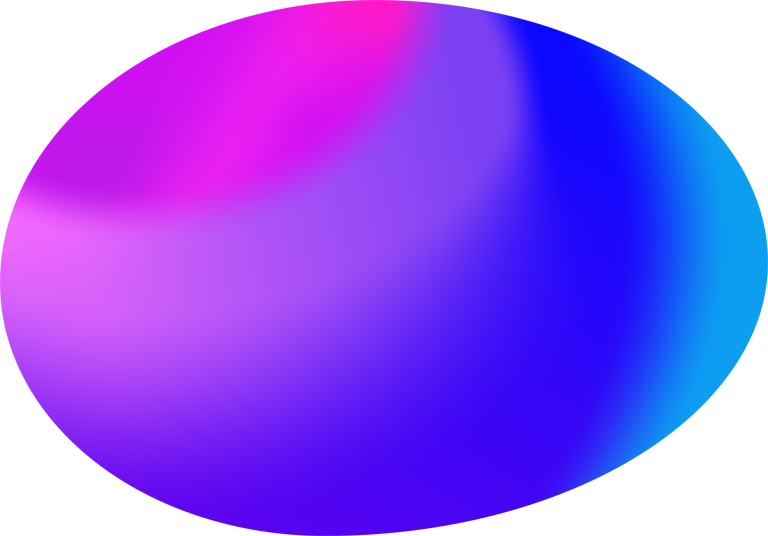
Write a WebGL 1 fragment shader that draws this background.

```glsl
precision highp float;
// A glossy egg on white, filled with a soft multicolour gradient.
// Layers from back to front: blue base, cyan rim, lilac bloom, pink glow and
// a magenta cap, all cut by an outline of four joined quarter ellipses.

uniform vec2 u_resolution;

// Outline: positions of the extreme points, as fractions of the canvas
const float TOP_X = 0.488;
const float BOTTOM_X = 0.423;
const float LEFT_Y = 0.472;
const float RIGHT_Y = 0.511;

const vec3 PAPER = vec3(1.0);
const vec3 BLUE = vec3(0.04, 0.03, 1.0);
const vec3 INDIGO = vec3(0.36, 0.01, 0.94);
const vec3 CYAN = vec3(0.05, 0.62, 0.95);
const vec3 LILAC = vec3(0.83, 0.38, 0.98);
const vec3 VIOLET = vec3(0.48, 0.25, 0.95);
const vec3 PINK = vec3(0.97, 0.41, 1.0);
const vec3 MAGENTA = vec3(0.82, 0.06, 0.95);
const vec3 ORCHID = vec3(0.73, 0.10, 0.91);
const vec3 ROSE = vec3(0.93, 0.13, 0.95);
const vec3 HOT_PINK = vec3(1.0, 0.10, 0.78);

// Lilac bloom: centre, radii, edge position, sharpest and added softness
const vec2 BLOOM_CENTER = vec2(0.195, 0.776);
const vec2 BLOOM_RADII = vec2(0.501, 0.56);
const float BLOOM_EDGE = 0.98;
const float BLOOM_SHARP = 0.06;
const float BLOOM_SPREAD = 0.34;

// Magenta cap
const vec2 CAP_CENTER = vec2(0.182, 1.037);
const vec2 CAP_RADII = vec2(0.371, 0.438);
const float CAP_SOFT = 0.13;

// Cyan rim: horizontal range and how far its ends curl inwards
const vec2 RIM_RANGE = vec2(0.80, 0.96);
const float RIM_BEND = 0.5;

float glow(vec2 p, vec2 center, vec2 radii) {
  vec2 d = (p - center) / radii;
  return exp(-dot(d, d));
}

// Approximate signed distance to the egg outline, in pixels
float eggDistance(vec2 p) {
  float cx = p.y > 0.5 * (LEFT_Y + RIGHT_Y) ? TOP_X : BOTTOM_X;
  float cy = p.x < cx ? LEFT_Y : RIGHT_Y;
  vec2 radii = vec2(p.x < cx ? cx : 1.0 - cx, p.y < cy ? cy : 1.0 - cy);
  vec2 q = (p - vec2(cx, cy)) / radii;
  float k = max(length(q), 0.001);
  float slope = length(q / (radii * u_resolution)) / k;
  return (k - 1.0) / max(slope, 0.00001);
}

vec3 baseColor(vec2 p) {
  float depth = 0.6 * (1.0 - p.y) + 0.5 * (1.0 - p.x);
  vec3 color = mix(BLUE, INDIGO, clamp((depth - 0.2) / 0.75, 0.0, 1.0));
  float curl = p.y - 0.55;
  float rim = smoothstep(RIM_RANGE.x, RIM_RANGE.y, p.x + RIM_BEND * curl * curl);
  return mix(color, CYAN, rim);
}

// Crisp at the upper right, melting away towards the bottom
vec3 addBloom(vec3 color, vec2 p) {
  float soft = BLOOM_SHARP + BLOOM_SPREAD * smoothstep(0.19, 0.68, 1.0 - p.y);
  float r = length((p - BLOOM_CENTER) / BLOOM_RADII);
  float bloom = 1.0 - smoothstep(BLOOM_EDGE - soft, BLOOM_EDGE + soft, r);
  float across = clamp((p.x + 0.15 * (p.y - 0.5) - 0.12) / 0.55, 0.0, 1.0);
  color = mix(color, mix(LILAC, VIOLET, across), bloom);
  return mix(color, PINK, 0.9 * glow(p, vec2(0.02, 0.61), vec2(0.15, 0.13)));
}

vec3 addCap(vec3 color, vec2 p) {
  vec3 cap = mix(MAGENTA, ORCHID, glow(p, vec2(0.15, 0.67), vec2(0.16, 0.14)));
  // Rose streak slanting down from the top
  float streak = p.x - 0.30 - 0.48 * (p.y - 0.72);
  cap = mix(cap, ROSE, 0.85 * exp(-streak * streak / 0.007));
  cap = mix(cap, MAGENTA, 0.8 * glow(p, vec2(0.415, 0.75), vec2(0.055, 0.075)));
  cap = mix(cap, HOT_PINK, glow(p, vec2(0.495, 1.01), vec2(0.11, 0.13)));
  float r = length((p - CAP_CENTER) / CAP_RADII);
  return mix(color, cap, 1.0 - smoothstep(1.0 - CAP_SOFT, 1.0 + CAP_SOFT, r));
}

void main() {
  vec2 p = gl_FragCoord.xy / u_resolution;
  vec3 color = addCap(addBloom(baseColor(p), p), p);
  float outside = smoothstep(-0.75, 0.75, eggDistance(p));
  gl_FragColor = vec4(mix(color, PAPER, outside), 1.0);
}
```
